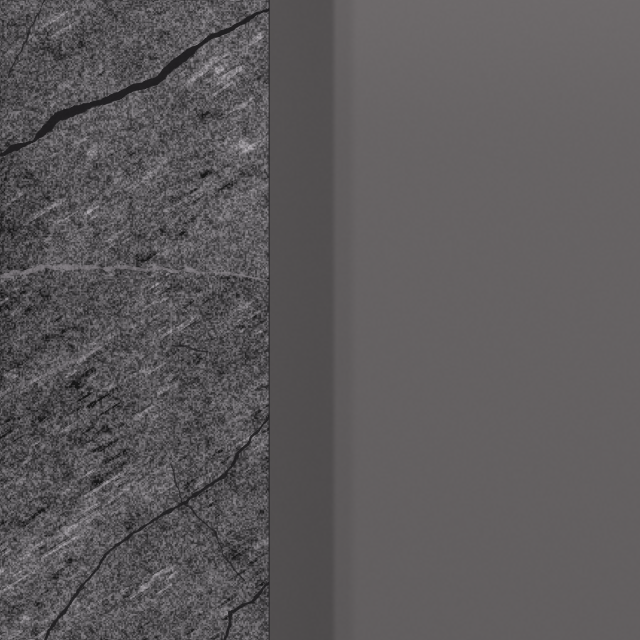
This texture is drawn by a three.js fragment shader. Its source:

```glsl
// Dark cracked stone slab on the left, beside a smooth grey panel with a shadowed reveal.
// The stone is layered value noise with slanted streaks; cracks and veins are warped
// polyline distances, and the panel is a set of soft steps over a vertical gradient.
#define STONE_EDGE 0.4206
#define SHADOW_EDGE 0.522
#define BEVEL_EDGE 0.555
#define STONE_TONE 0.325
#define GRAIN 0.45
#define STREAKS 0.14
#define WARP 0.006
#define CRACK_TONE vec3(0.115, 0.11, 0.118)
#define VEIN_TONE vec3(0.55, 0.53, 0.55)

varying vec2 vUv;

float hash(vec2 p) {
  vec3 q = fract(vec3(p.xyx) * 0.1031);
  q += dot(q, q.yzx + 33.33);
  return fract((q.x + q.y) * q.z);
}

float noise(vec2 p) {
  vec2 i = floor(p), f = fract(p);
  f = f * f * (3.0 - 2.0 * f);
  return mix(mix(hash(i), hash(i + vec2(1, 0)), f.x),
             mix(hash(i + vec2(0, 1)), hash(i + vec2(1, 1)), f.x), f.y);
}

float fbm(vec2 p) {
  float sum = 0.0, amp = 0.5;
  for (int i = 0; i < 5; i++) {
    sum += amp * noise(p);
    p = p * 2.03 + 17.3;
    amp *= 0.5;
  }
  return sum;
}

float segment(vec2 p, vec2 a, vec2 b) {
  vec2 d = b - a;
  return length(p - a - d * clamp(dot(p - a, d) / dot(d, d), 0.0, 1.0));
}

// Distance to a line through four points
float path(vec2 p, vec2 a, vec2 b, vec2 c, vec2 d) {
  return min(segment(p, a, b), min(segment(p, b, c), segment(p, c, d)));
}

float stroke(float dist, float width) {
  return 1.0 - smoothstep(width - 0.001, width + 0.0013, dist);
}

vec3 stone(vec2 p) {
  // Slanted frame that follows the bedding of the rock
  vec2 q = vec2(0.85 * p.x + 0.53 * p.y, 0.85 * p.y - 0.53 * p.x);
  float streak = fbm(q * vec2(7.0, 34.0) + 4.0) - 0.48;
  float cloud = fbm(p * 8.0 + 31.0) - 0.48;
  float grain = 0.6 * noise(p * 430.0) + 0.28 * noise(p * 210.0 + 9.0)
              + 0.12 * noise(q * vec2(60.0, 160.0)) - 0.5;
  float tone = STONE_TONE + STREAKS * streak + 0.07 * cloud + GRAIN * grain;

  // Broad light and dark zones
  float ridge = segment(p, vec2(0.02, 0.11), vec2(0.25, 0.25));
  tone += 0.06 * exp(-ridge * ridge * 900.0);
  tone += 0.04 * smoothstep(0.05, 0.35, p.x) * smoothstep(0.4, 0.7, p.y);
  tone -= 0.06 * exp(-p.x * 22.0) * smoothstep(0.2, 0.4, p.y) * smoothstep(0.82, 0.7, p.y);
  tone -= 0.1 * smoothstep(0.72, 0.85, noise(p * 55.0 + 5.0)) * noise(p * 120.0);
  tone -= 0.1 * smoothstep(0.016, 0.004, length(p - vec2(0.395, 0.448))) * noise(p * 120.0);

  // Short slanted flecks, light and dark
  float fleck = noise(q * vec2(38.0, 190.0) + 3.0);
  float patchy = smoothstep(0.5, 0.8, noise(q * vec2(12.0, 26.0) + 40.0));
  tone += 0.16 * patchy * smoothstep(0.66, 0.9, fleck);
  tone -= 0.14 * smoothstep(0.55, 0.8, noise(q * 15.0)) * smoothstep(0.3, 0.1, fleck);
  vec3 col = max(tone, 0.09) * vec3(1.01, 0.985, 1.015);

  // Pale mineral veins
  vec2 w = p + WARP * (vec2(fbm(p * 48.0), fbm(p * 48.0 + 50.0)) - 0.48) * 2.0;
  float rough = noise(p * 95.0);
  float vein = path(w, vec2(-0.02, 0.568), vec2(0.07, 0.581), vec2(0.24, 0.581), vec2(0.44, 0.564));
  float veinWidth = mix(0.0034, 0.001, smoothstep(0.1, 0.42, p.x)) * (0.4 + rough);
  col = mix(col, VEIN_TONE, 0.75 * stroke(vein, veinWidth) * (0.5 + 0.5 * rough));
  float faint = path(w, vec2(-0.02, 0.375), vec2(0.05, 0.405), vec2(0.14, 0.447), vec2(0.16, 0.46));
  faint = min(faint, segment(w, vec2(0.333, 0.628), vec2(0.385, 0.654)));
  faint = min(faint, segment(w, vec2(0.36, 0.341), vec2(0.415, 0.363)));
  col = mix(col, VEIN_TONE, 0.6 * rough * stroke(faint, 0.0022));

  // Main crack, in two joined runs, with a ragged width
  float broad = path(w, vec2(-0.02, 0.752), vec2(0.052, 0.778), vec2(0.089, 0.816), vec2(0.169, 0.845));
  broad = min(broad, path(w, vec2(0.169, 0.845), vec2(0.247, 0.877), vec2(0.306, 0.928), vec2(0.44, 0.993)));
  float broadWidth = 0.0024 + 0.0055 * noise(p * 45.0) * smoothstep(0.42, 0.26, p.x);
  col = mix(col, CRACK_TONE, 0.95 * stroke(broad, broadWidth));

  // Lower crack and its corner companion
  float lower = path(w, vec2(0.055, -0.02), vec2(0.13, 0.089), vec2(0.182, 0.147), vec2(0.247, 0.193));
  lower = min(lower, path(w, vec2(0.247, 0.193), vec2(0.286, 0.212), vec2(0.35, 0.26), vec2(0.43, 0.362)));
  lower = min(lower, path(w, vec2(0.345, -0.02), vec2(0.362, 0.04), vec2(0.395, 0.065), vec2(0.43, 0.095)));
  col = mix(col, CRACK_TONE, 0.9 * stroke(lower, 0.0012 + 0.0018 * rough));

  // Thin branches
  float thin = path(w, vec2(0.286, 0.212), vec2(0.332, 0.173), vec2(0.349, 0.134), vec2(0.38, 0.095));
  thin = min(thin, path(w, vec2(0.284, 0.213), vec2(0.279, 0.225), vec2(0.275, 0.25), vec2(0.267, 0.273)));
  thin = min(thin, segment(w, vec2(0.013, 0.883), vec2(0.075, 1.01)));
  thin = min(thin, segment(w, vec2(0.27, 0.462), vec2(0.325, 0.452)));
  return mix(col, CRACK_TONE, 0.75 * stroke(thin, 0.0006 + 0.0012 * rough));
}

vec3 panel(vec2 p) {
  float light = mix(0.378, 0.403, p.y) + 0.02 * smoothstep(0.75, 1.05, p.y);
  float shade = mix(0.302, 0.322, p.y) + 0.008 * smoothstep(0.5, 0.42, p.x);
  float bevel = mix(shade, light, 0.68);
  float tone = mix(shade, bevel, smoothstep(SHADOW_EDGE - 0.006, SHADOW_EDGE + 0.006, p.x));
  tone = mix(tone, light, smoothstep(BEVEL_EDGE - 0.014, BEVEL_EDGE + 0.006, p.x));
  tone += 0.007 * (noise(p * 260.0) - 0.5);
  return tone * vec3(1.015, 0.98, 0.988);
}

void main() {
  vec3 col = mix(stone(vUv), panel(vUv), smoothstep(-0.001, 0.001, vUv.x - STONE_EDGE));
  col = mix(col, CRACK_TONE, 0.7 * stroke(abs(vUv.x - STONE_EDGE), 0.0008));
  gl_FragColor = vec4(col, 1.0);
}
```
